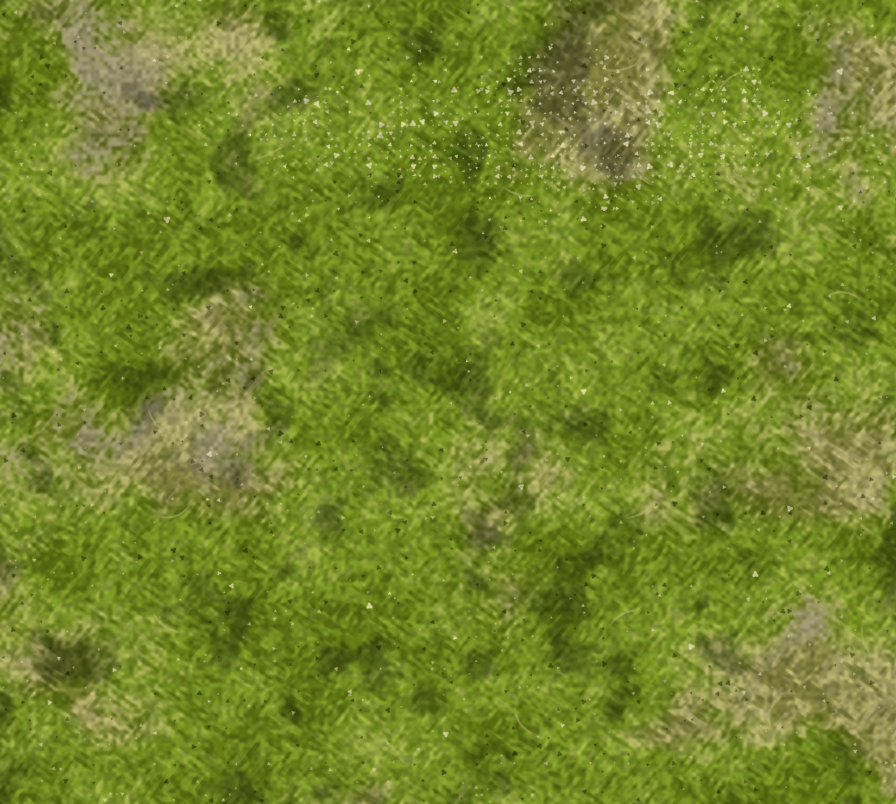
Write a WebGL 2 fragment shader that draws this texture.

```glsl
#version 300 es
precision highp float;
// Mossy lawn seen from above: mottled green turf with worn straw and grey soil patches.
// Layered value noise sets cover and tone, crossed streak noise makes the blades,
// and jittered cells scatter pale pebbles, dark pits and a few curved straws.

#define PATCH_SCALE 6.5
#define PATCH_START 0.51
#define PATCH_FULL 0.73
#define MOTTLE_SCALE 13.0
#define MOTTLE_CONTRAST 1.15
#define BLADE_SCALE vec2(75.0, 210.0)
#define BLADE_CONTRAST 0.75
#define GRIT_CONTRAST 0.17
#define PEBBLE_SCALE 75.0
#define PEBBLE_BAND vec4(0.70, 0.84, 0.40, 0.085)
#define PEBBLE_CHANCE 0.42
#define STRAW_SCALE 7.0

uniform vec2 u_resolution;
out vec4 fragColor;

const vec3 DEEP_GREEN = vec3(0.36, 0.44, 0.07);
const vec3 MOSS_GREEN = vec3(0.45, 0.55, 0.13);
const vec3 LIGHT_GREEN = vec3(0.58, 0.64, 0.25);
const vec3 OLIVE_SOIL = vec3(0.47, 0.47, 0.22);
const vec3 DRY_STRAW = vec3(0.66, 0.64, 0.40);
const vec3 GREY_SOIL = vec3(0.57, 0.54, 0.43);
const vec3 PALE_STONE = vec3(0.84, 0.82, 0.66);

float hash(vec2 p) {
    vec3 q = fract(p.xyx * vec3(0.1031, 0.1030, 0.0973));
    q += dot(q, q.yzx + 33.33);
    return fract((q.x + q.y) * q.z);
}

vec2 hash2(vec2 p) {
    return vec2(hash(p + 17.3), hash(p + 71.9));
}

mat2 rotation(float angle) {
    float c = cos(angle), s = sin(angle);
    return mat2(c, s, -s, c);
}

float noise(vec2 p) {
    vec2 cell = floor(p), f = fract(p);
    f = f * f * (3.0 - 2.0 * f);
    float low = mix(hash(cell), hash(cell + vec2(1, 0)), f.x);
    float high = mix(hash(cell + vec2(0, 1)), hash(cell + vec2(1, 1)), f.x);
    return mix(low, high, f.y);
}

float fbm(vec2 p) {
    float sum = 0.0, weight = 0.52;
    for (int i = 0; i < 5; i++) {
        sum += weight * noise(p);
        p = rotation(0.65) * p * 2.03 + 19.7;
        weight *= 0.5;
    }
    return sum;
}

// Streaks in two crossing directions, swapped from tuft to tuft
float blades(vec2 p) {
    float rising = noise(rotation(0.6) * p * BLADE_SCALE);
    float falling = noise(rotation(-0.9) * p * BLADE_SCALE + 43.0);
    return mix(rising, falling, smoothstep(0.35, 0.65, noise(p * 38.0)));
}

// One rough-edged speck per cell, present with the given chance
float specks(vec2 p, float scale, float chance, float seed) {
    vec2 cell = floor(p * scale) + seed;
    vec2 offset = fract(p * scale) - mix(vec2(0.32), vec2(0.68), hash2(cell));
    float angle = atan(offset.y, offset.x);
    float size = mix(0.10, 0.27, pow(hash(cell + 5.1), 2.0));
    float radius = size * (1.0 + 0.25 * sin(angle * 3.0 + 6.28 * hash(cell + 9.4)));
    float soft = scale / u_resolution.y;
    float inside = 1.0 - smoothstep(-soft, soft, length(offset) - radius);
    return inside * step(hash(cell + 2.7), chance);
}

// Short bent stalks, at most one per cell
float straws(vec2 p) {
    vec2 cell = floor(p * STRAW_SCALE);
    vec2 q = fract(p * STRAW_SCALE) - mix(vec2(0.3), vec2(0.7), hash2(cell));
    q = rotation(6.28 * hash(cell + 3.3)) * q;
    float bend = 5.0 * (hash(cell + 8.8) - 0.5);
    float soft = STRAW_SCALE / u_resolution.y;
    float line = 1.0 - smoothstep(0.004, 0.004 + 1.3 * soft, abs(q.y - bend * q.x * q.x));
    float ends = 1.0 - smoothstep(0.08, 0.17, abs(q.x));
    return line * ends * step(hash(cell + 6.1), 0.3);
}

void main() {
    vec2 p = gl_FragCoord.xy / u_resolution.y;
    float grit = noise(p * 190.0 + 7.0) - 0.5;
    float blade = blades(p) - 0.5;

    // Stony band across the upper part, with a ragged outline
    float bandDistance = length((p - PEBBLE_BAND.xy) / PEBBLE_BAND.zw);
    float band = 1.0 - smoothstep(0.35, 1.25, bandDistance + 1.2 * (fbm(p * 11.0) - 0.5));

    // Turf tone and worn cover
    float mottle = fbm(p * MOTTLE_SCALE + 31.0) - 0.5;
    float tone = 0.48 + MOTTLE_CONTRAST * mottle + BLADE_CONTRAST * blade;
    vec2 warp = vec2(noise(p * 9.0), noise(p * 9.0 + 50.0)) * 0.05;
    float cover = fbm((p + warp) * PATCH_SCALE + 4.0) + 0.07 * band;
    float bare = smoothstep(PATCH_START, PATCH_FULL, cover + 0.10 * grit + 0.08 * blade);

    vec3 grass = mix(DEEP_GREEN, MOSS_GREEN, smoothstep(0.15, 0.50, tone));
    grass = mix(grass, LIGHT_GREEN, smoothstep(0.52, 0.95, tone));
    vec3 soil = mix(OLIVE_SOIL, DRY_STRAW, smoothstep(0.20, 0.72, tone));
    float grey = smoothstep(0.48, 0.66, fbm(p * 8.0 + 83.0)) * smoothstep(0.35, 0.9, bare);
    soil = mix(soil, GREY_SOIL, 0.75 * grey);
    vec3 color = mix(grass, soil, bare);

    // Fine light and shadow, then loose pieces
    float hollow = smoothstep(0.57, 0.76, fbm(p * 17.0 + 61.0));
    color *= (1.0 - 0.28 * hollow) * (1.0 + GRIT_CONTRAST * 2.0 * grit);
    color *= 1.0 - 0.4 * specks(p, 90.0, 0.06, 140.0);
    float chance = 0.012 + PEBBLE_CHANCE * band;
    float stones = max(specks(p, PEBBLE_SCALE, chance, 0.0),
                       0.7 * specks(p, PEBBLE_SCALE * 1.7, chance + 0.02, 310.0));
    color = mix(color, PALE_STONE * (1.0 + 0.25 * grit), 0.85 * stones);
    color = mix(color, DRY_STRAW * 1.1, 0.5 * straws(p));
    fragColor = vec4(clamp(color, 0.0, 1.0), 1.0);
}
```
